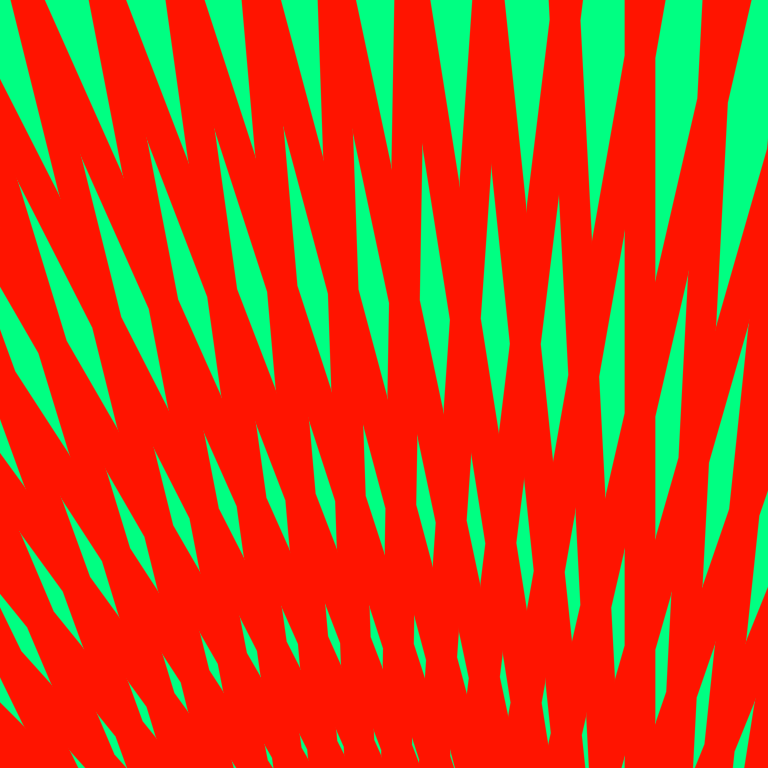
Give the GLSL for this pattern, as a three.js fragment shader.

```glsl
varying vec2 vUv;

const vec3 BAR_RED = vec3(1.0, 0.08, 0.0);
const vec3 GAP_GREEN = vec3(0.0, 1.0, 0.51);

const vec2 PIVOT = vec2(0.0, 1.0);      // upper left corner
const float BAR_SPACING = 0.1;          // step in distance from the pivot
const float BAR_OFFSET = 1.0 / 30.0;    // distance of bar 0 from the pivot
const float BAR_HALF_WIDTH = 0.02;
const float TURN_STEP = 3.0;            // degrees between neighbouring bars
const float FIRST_FAN_TURN = 24.0;      // degrees of bar 0
const float SECOND_FAN_TURN = 14.0;
const float EDGE_SOFTNESS = 0.001;
const int FIRST_BAR = -10;
const int LAST_BAR = 15;

// Signed distance to a straight bar whose normal is turned by the given degrees
float barDistance(vec2 point, float degreesTurned, float offset) {
  float angle = radians(degreesTurned);
  vec2 normal = vec2(cos(angle), sin(angle));
  return abs(dot(point, normal) - offset) - BAR_HALF_WIDTH;
}

// Nearest bar of a fan: each bar moves outward and turns by a fixed step
float fanDistance(vec2 point, float startTurn) {
  float nearest = 10.0;
  for (int i = FIRST_BAR; i <= LAST_BAR; i++) {
    float index = float(i);
    float offset = BAR_OFFSET + BAR_SPACING * index;
    float turn = startTurn - TURN_STEP * index;
    nearest = min(nearest, barDistance(point, turn, offset));
  }
  return nearest;
}

void main() {
  vec2 point = vUv - PIVOT;

  // Two identical fans overlap, leaving slivers between their bars
  float bars = min(fanDistance(point, FIRST_FAN_TURN),
                   fanDistance(point, SECOND_FAN_TURN));

  float gap = smoothstep(-EDGE_SOFTNESS, EDGE_SOFTNESS, bars);
  gl_FragColor = vec4(mix(BAR_RED, GAP_GREEN, gap), 1.0);
}
```
